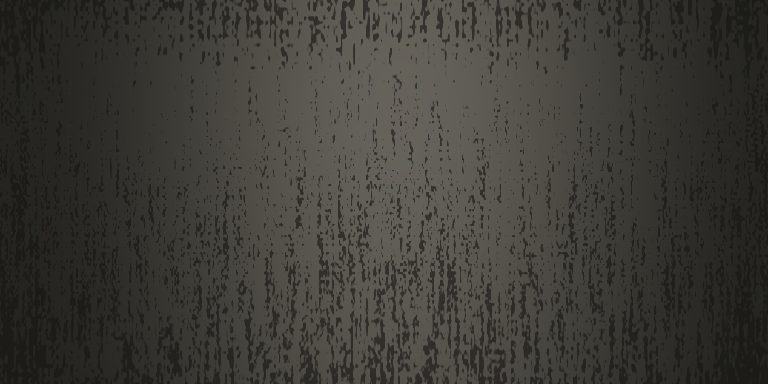
A WebGL 1 fragment shader for this texture:

```glsl
precision highp float;
// Worn dark metal: a soft warm glow under fine vertical flecks of grime.

uniform vec2 u_resolution;

const vec3 GLOW_COLOR = vec3(0.400, 0.386, 0.356);
const vec3 EDGE_COLOR = vec3(0.145, 0.143, 0.128);
const vec3 INK_CENTER = vec3(0.205, 0.200, 0.184);
const vec3 INK_EDGE = vec3(0.108, 0.106, 0.094);
const vec2 GLOW_CENTER = vec2(0.52, 0.70);
const vec2 GLOW_SCALE = vec2(2.0, 0.50);
const vec2 STREAK_FREQ = vec2(180.0, 14.0);
const vec2 BAND_FREQ = vec2(60.0, 4.0);
const vec2 FINE_FREQ = vec2(250.0, 135.0);
const vec2 COARSE_FREQ = vec2(155.0, 85.0);
const float STREAK_WEIGHT = 0.36;
const float BAND_WEIGHT = 0.13;
const float GRAIN_WEIGHT = 0.51;
const float CLEAN_THRESHOLD = 0.73;
const float TOP_WEAR = 0.15;
const float BOTTOM_WEAR = 0.20;
const float SIDE_WEAR = 0.12;
const float FLECK_SOFTNESS = 0.06;

float hash(vec2 cell) {
  return fract(sin(dot(cell, vec2(127.1, 311.7))) * 43758.5453);
}

float valueNoise(vec2 p) {
  vec2 cell = floor(p);
  vec2 f = fract(p);
  f = f * f * (3.0 - 2.0 * f);
  float low = mix(hash(cell), hash(cell + vec2(1.0, 0.0)), f.x);
  float high = mix(hash(cell + vec2(0.0, 1.0)), hash(cell + vec2(1.0, 1.0)), f.x);
  return mix(low, high, f.y);
}

void main() {
  vec2 uv = gl_FragCoord.xy / u_resolution;
  vec2 p = gl_FragCoord.xy / u_resolution.y;

  // Wide glow that fades toward both sides
  float radius = length((uv - GLOW_CENTER) * GLOW_SCALE);
  float glow = 1.0 - smoothstep(0.0, 1.0, radius);
  vec3 metal = mix(EDGE_COLOR, GLOW_COLOR, glow);
  vec3 ink = mix(INK_EDGE, INK_CENTER, glow);

  // Wear is strongest at the top, bottom and outer sides
  float top = smoothstep(0.74, 1.0, uv.y);
  float bottom = clamp((0.75 - uv.y) / 0.75, 0.0, 1.0);
  float side = 1.0 - smoothstep(0.02, 0.10, min(uv.x, 1.0 - uv.x));
  float threshold = CLEAN_THRESHOLD - TOP_WEAR * top
                  - BOTTOM_WEAR * bottom - SIDE_WEAR * side;

  // Vertical streaks broken up by grain, coarser where wear is heavy
  float streak = valueNoise(p * STREAK_FREQ);
  float band = valueNoise(p * BAND_FREQ + 17.0);
  float fine = valueNoise(p * FINE_FREQ + 41.0);
  float coarse = valueNoise(p * COARSE_FREQ + 73.0);
  float lowerWear = 1.0 - smoothstep(0.05, 0.40, uv.y);
  float coarseness = max(smoothstep(0.65, 0.9, uv.y), 0.7 * lowerWear);
  float grain = mix(fine, coarse, coarseness);
  float grime = STREAK_WEIGHT * streak + BAND_WEIGHT * band + GRAIN_WEIGHT * grain;

  float fleck = smoothstep(threshold - FLECK_SOFTNESS, threshold + FLECK_SOFTNESS, grime);
  gl_FragColor = vec4(mix(metal, ink, fleck), 1.0);
}
```
